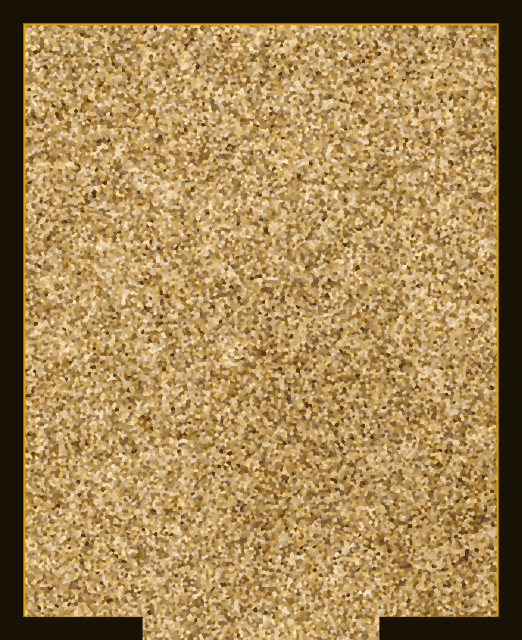
A Shadertoy shader for this texture:

```glsl
const vec3 FRAME = vec3(0.09, 0.07, 0.02);
const vec3 GOLD = vec3(0.89, 0.62, 0.02);
const vec3 SHADOW = vec3(0.34, 0.22, 0.08);
const vec3 BROWN = vec3(0.56, 0.41, 0.19);
const vec3 OCHRE = vec3(0.69, 0.55, 0.32);
const vec3 TAN = vec3(0.79, 0.65, 0.41);
const vec3 CREAM = vec3(0.86, 0.74, 0.54);
const vec3 WHITE = vec3(0.98, 0.91, 0.77);

// Four independent random values per integer cell
vec4 hash4(vec2 cell) {
    uvec2 q = uvec2(ivec2(cell)) * uvec2(1597334u, 3812015u);
    uint n = (q.x ^ q.y) * 1597334u;
    uvec4 h = n * uvec4(747796u, 289133u, 915488u, 374761u) + 12345u;
    h = (h ^ (h >> 15u)) * 2246822u;
    h = (h ^ (h >> 13u)) * 3266489u;
    h ^= h >> 16u;
    return vec4(h & 65535u) / 65535.0;
}

float valueNoise(vec2 p) {
    vec2 cell = floor(p), f = fract(p);
    f = f * f * (3.0 - 2.0 * f);
    float low = mix(hash4(cell).x, hash4(cell + vec2(1, 0)).x, f.x);
    float high = mix(hash4(cell + vec2(0, 1)).x, hash4(cell + 1.0).x, f.x);
    return mix(low, high, f.y);
}

vec2 rotate(vec2 p, float angle) {
    float c = cos(angle), s = sin(angle);
    return vec2(c * p.x + s * p.y, c * p.y - s * p.x);
}

// Softly blended grains: x = tone, y = warmth
vec2 grains(vec2 p, float softness) {
    vec2 cell = floor(p);
    vec3 sum = vec3(0.0);
    for (int y = -1; y <= 1; y++) {
        for (int x = -1; x <= 1; x++) {
            vec2 neighbour = cell + vec2(x, y);
            vec4 h = hash4(neighbour);
            vec2 d = neighbour + h.xy - p;
            float weight = exp(-dot(d, d) / softness);
            float speck = step(0.95, fract(h.w * 17.0));
            sum += weight * vec3(h.z - 0.4 * speck, h.w, 1.0);
        }
    }
    return sum.xy / sum.z;
}

float ramp(float from, float to, float t) {
    return clamp((t - from) / (to - from), 0.0, 1.0);
}

vec3 sandColour(float tone, float warmth) {
    vec3 c = mix(SHADOW, BROWN, ramp(-0.08, 0.18, tone));
    c = mix(c, OCHRE, ramp(0.18, 0.39, tone));
    c = mix(c, TAN, ramp(0.39, 0.59, tone));
    c = mix(c, CREAM, ramp(0.59, 0.78, tone));
    c = mix(c, WHITE, ramp(0.78, 1.05, tone));
    return c + (warmth - 0.5) * vec3(0.06, 0.0, -0.16);
}

vec3 sand(vec2 p) {
    vec2 grain = grains(p * 205.0 + 40.0, 0.11);
    // Diagonal clumps and broad, shallow dunes
    vec2 slope = rotate(p, 0.65) + 4.0;
    float clumps = valueNoise(slope * vec2(38.0, 85.0)) - 0.5;
    float dunes = valueNoise(rotate(p, 0.9) * vec2(3.5, 9.0) + 20.0) - 0.5;
    float shade = smoothstep(0.55, 0.0, length(p - vec2(0.75, 0.25)));
    float tone = 0.52 + 0.88 * (grain.x - 0.48);
    tone += 0.18 * clumps + 0.11 * dunes - 0.07 * shade;
    return sandColour(tone, grain.y);
}

// Coverage of an axis-aligned rectangle with smooth edges
float rectangle(vec2 p, vec2 low, vec2 high, float pixel) {
    vec2 d = max(low - p, p - high);
    return clamp(0.5 - max(d.x, d.y) / pixel, 0.0, 1.0);
}

void mainImage(out vec4 fragColor, in vec2 fragCoord) {
    float pixel = 1.0 / iResolution.y;
    vec2 p = fragCoord * pixel;
    vec2 size = iResolution.xy * pixel;
    float margin = 0.0365, line = 0.0031, tabHalf = 0.185;

    // Panel with a gold rim on three sides, and a tab below it
    float panel = rectangle(p, vec2(margin), size - margin, pixel);
    float inner = rectangle(p, vec2(margin + line, -1.0), size - margin - line, pixel);
    float tab = rectangle(p, vec2(0.5 * size.x - tabHalf, -1.0),
                          vec2(0.5 * size.x + tabHalf, 0.1), pixel);

    vec3 colour = mix(FRAME, GOLD, panel);
    colour = mix(colour, sand(p), max(panel * inner, tab));
    fragColor = vec4(clamp(colour, 0.0, 1.0), 1.0);
}
```
